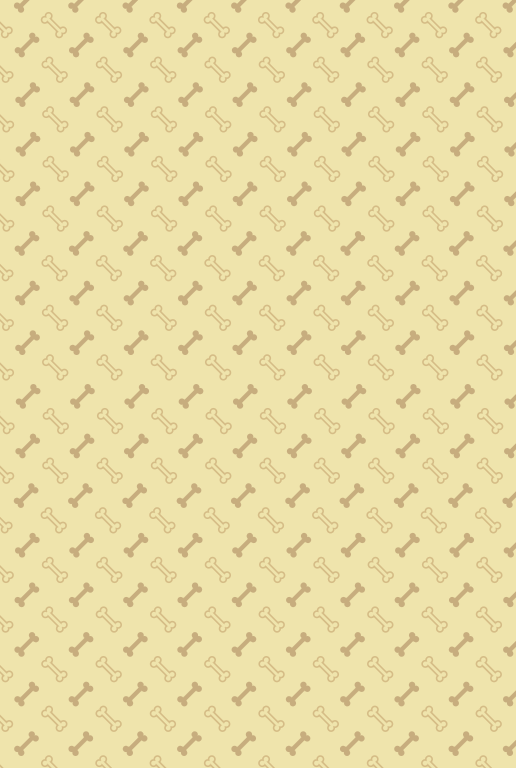
Reproduce this pattern procedurally as a WebGL 1 fragment shader.

```glsl
precision highp float;

uniform vec2 u_resolution;

// Lengths are fractions of the canvas height, measured from the top left.
const vec3 CREAM = vec3(0.937, 0.894, 0.674);
const vec3 TAN = vec3(0.780, 0.680, 0.495);
const vec3 LINE_TAN = vec3(0.835, 0.738, 0.525);

const vec2 PITCH = vec2(0.0707, 0.0646);
const vec2 SOLID_ORIGIN = vec2(0.0353, 0.0586);
const vec2 OUTLINE_OFFSET = vec2(0.0360, 0.0322);

const float KNOB_ALONG = 0.0133;
const float KNOB_ACROSS = 0.0036;
const float KNOB_RADIUS = 0.0041;
const float SHAFT_END = 0.0119;
const float SHAFT_RADIUS = 0.0028;
const float JOINT_BLEND = 0.0016;
const float STROKE_HALF = 0.00105;

// Uneven row spacing: sideways drift and two vertical seams.
const float ROW_DRIFT = 0.0014;
const float TOP_SEAM_SHIFT = 0.0065;
const float MID_SEAM_SHIFT = 0.0053;
const float MID_SEAM_ROW = 7.0;

float hash(float n) {
  n = fract(n * 0.1031 + 0.37);
  n *= n + 33.33;
  return fract(n * (n + n));
}

float smoothUnion(float a, float b, float k) {
  float h = max(k - abs(a - b), 0.0) / k;
  return min(a, b) - 0.25 * h * h * k;
}

// Signed distance to a bone lying along x, folded into one quadrant.
float boneDistance(vec2 p) {
  p = abs(p);
  float knob = length(p - vec2(KNOB_ALONG, KNOB_ACROSS)) - KNOB_RADIUS;
  float shaft = length(vec2(max(p.x - SHAFT_END, 0.0), p.y)) - SHAFT_RADIUS;
  return smoothUnion(knob, shaft, JOINT_BLEND);
}

// Expresses p in a frame whose x axis is the diagonal; slope is +1 or -1.
vec2 toDiagonal(vec2 p, float slope) {
  return vec2(p.x + slope * p.y, p.y - slope * p.x) * 0.70710678;
}

vec2 rowShift(float row) {
  float drift = ROW_DRIFT * (2.0 * hash(row + 20.0) - 1.0);
  float seam = TOP_SEAM_SHIFT * (1.0 - step(-0.5, row))
             + MID_SEAM_SHIFT * step(MID_SEAM_ROW - 0.5, row);
  return vec2(drift, seam);
}

// Distance to the nearest bone of one lattice, checking adjacent rows.
float boneLattice(vec2 p, vec2 origin, float slope) {
  p -= origin;
  float nearestRow = floor(p.y / PITCH.y + 0.5);
  float d = 1.0;
  for (int j = -1; j <= 1; j++) {
    float row = nearestRow + float(j);
    vec2 q = p - vec2(0.0, row * PITCH.y) - rowShift(row);
    q.x -= PITCH.x * floor(q.x / PITCH.x + 0.5);
    d = min(d, boneDistance(toDiagonal(q, slope)));
  }
  return d;
}

float coverage(float d, float pixel) {
  return clamp(0.5 - d / pixel, 0.0, 1.0);
}

void main() {
  float pixel = 1.0 / u_resolution.y;
  vec2 p = vec2(gl_FragCoord.x, u_resolution.y - gl_FragCoord.y) * pixel;

  float solid = boneLattice(p, SOLID_ORIGIN, -1.0);
  float outline = abs(boneLattice(p, SOLID_ORIGIN + OUTLINE_OFFSET, 1.0)) - STROKE_HALF;

  vec3 color = mix(CREAM, LINE_TAN, coverage(outline, pixel));
  color = mix(color, TAN, coverage(solid, pixel));
  gl_FragColor = vec4(color, 1.0);
}
```
